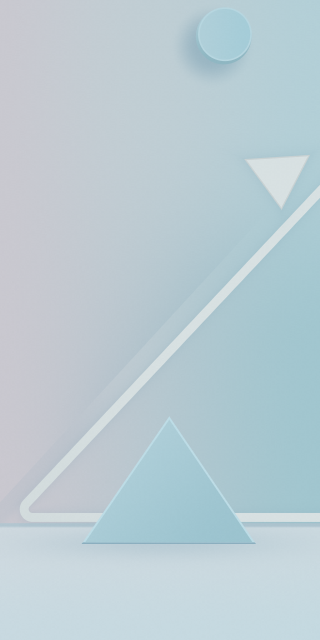
A Shadertoy shader for this background:

```glsl
// Pastel studio set: a pale rounded frame leaning on a wall, a disc, a small
// floating triangle and a large one standing on the floor. Signed distances
// give the shapes; layered gradients and soft falloffs give the light.

// Canvas is 1 wide and 2 high
const vec3 WALL_WARM = vec3(0.790, 0.783, 0.812);
const vec3 WALL_SKY  = vec3(0.700, 0.812, 0.842);
const vec3 WALL_TEAL = vec3(0.630, 0.775, 0.810);
const vec3 WALL_MINT = vec3(0.755, 0.820, 0.835);
const vec3 FLOOR_NEAR = vec3(0.775, 0.850, 0.878);
const vec3 FLOOR_FAR  = vec3(0.805, 0.852, 0.875);
const vec3 SHADE = vec3(0.50, 0.64, 0.71);
const vec3 PALE  = vec3(0.845, 0.880, 0.885);
const vec3 BLUE_LIGHT = vec3(0.690, 0.812, 0.850);
const vec3 BLUE_DEEP  = vec3(0.610, 0.765, 0.810);

const float WALL_BASE = 0.365;
const float FLOOR_TOP = 0.352;

const vec2 FRAME_CORNER = vec2(0.1016, 0.409);
const vec2 FRAME_DIR = vec2(0.685, 0.7285);
const float FRAME_RADIUS = 0.026;
const float FRAME_HALF = 0.014;

const vec2 DISC_FACE = vec2(0.703, 1.893);
const vec2 DISC_BODY = vec2(0.699, 1.886);
const float DISC_RADIUS = 0.084;

const vec2 BIG_LEFT = vec2(0.255, 0.300);
const vec2 BIG_APEX = vec2(0.529, 0.699);
const vec2 BIG_RIGHT = vec2(0.800, 0.300);
const vec2 SMALL_LEFT = vec2(0.763, 1.503);
const vec2 SMALL_RIGHT = vec2(0.969, 1.516);
const vec2 SMALL_TIP = vec2(0.880, 1.344);
const float GRAIN = 0.006;

float hash(vec2 p) {
    return fract(sin(dot(p, vec2(127.1, 311.7))) * 43758.5453);
}

// Antialiased coverage of a signed distance
float fill(float d) {
    return clamp(0.5 - d * iResolution.y * 0.5, 0.0, 1.0);
}

// Distance to the line a-b, positive on its left
float sideOf(vec2 p, vec2 a, vec2 b) {
    vec2 e = normalize(b - a);
    return dot(p - a, vec2(-e.y, e.x));
}

// Corners in clockwise order
float triangle(vec2 p, vec2 a, vec2 b, vec2 c) {
    return max(sideOf(p, a, b), max(sideOf(p, b, c), sideOf(p, c, a)));
}

float rayDistance(vec2 v, vec2 dir) {
    return length(v - dir * max(dot(v, dir), 0.0));
}

void mainImage(out vec4 fragColor, in vec2 fragCoord) {
    vec2 p = fragCoord / iResolution.xy * vec2(1.0, 2.0);

    // Wall gradient
    vec3 cool = mix(WALL_TEAL, WALL_SKY, smoothstep(0.9, 1.65, p.y));
    vec3 col = mix(WALL_WARM, cool, smoothstep(-0.05, 1.05, p.x));
    float mint = exp(-dot((p - vec2(0.42, 1.8)) * vec2(3.2, 1.4), (p - vec2(0.42, 1.8)) * vec2(3.2, 1.4)));
    col = mix(col, WALL_MINT, 0.45 * mint);

    // Frame coordinates and its slanted shadow on the wall
    vec2 v = p - FRAME_CORNER;
    float along = dot(v, FRAME_DIR);
    float across = dot(v, vec2(-FRAME_DIR.y, FRAME_DIR.x));
    float edge = across - mix(0.089, 0.100, along);
    float reach = 1.0 - smoothstep(0.55, 1.02, along);
    float outer = 1.0 - fill(edge);
    col = mix(col, SHADE, 0.12 * outer * exp(-max(edge, 0.0) * 9.0) * smoothstep(0.0, 0.5, along)
        * (1.0 - smoothstep(0.85, 1.25, along)));
    float strip = fill(edge) * smoothstep(0.02, 0.05, across);
    col = mix(col, SHADE, 0.10 * strip * reach * (1.0 - smoothstep(0.2, 0.6, along)));
    col = mix(col, PALE, 0.10 * strip * smoothstep(0.2, 0.5, along) * reach);

    // Floor, with a thin skirting line
    float depth = smoothstep(0.0, FLOOR_TOP, p.y);
    vec3 ground = mix(FLOOR_NEAR, FLOOR_FAR, depth);
    ground += vec3(0.015, 0.0, 0.0) * (0.5 - p.x);
    col = mix(col, mix(SHADE, ground, 0.65), fill(p.y - WALL_BASE));
    col = mix(col, ground, smoothstep(FLOOR_TOP + 0.006, FLOOR_TOP - 0.004, p.y));

    // Rounded frame
    float outside = max(across, -v.y) > 0.0 ? 1.0 : -1.0;
    float wedge = outside * min(rayDistance(v, FRAME_DIR), rayDistance(v, vec2(1.0, 0.0)));
    float frame = abs(wedge - FRAME_RADIUS) - FRAME_HALF;
    col = mix(col, SHADE, 0.14 * exp(-max(frame, 0.0) * 70.0) * step(FLOOR_TOP, p.y));
    col = mix(col, PALE - vec3(0.02) * smoothstep(0.6, 0.0, p.x), fill(frame));

    // Disc with a soft shadow and a bevelled rim
    float discShadow = length(p - DISC_BODY - vec2(-0.035, -0.03));
    col = mix(col, SHADE, 0.55 * (1.0 - smoothstep(0.045, 0.135, discShadow)));
    vec2 q = p - DISC_BODY;
    vec3 rim = mix(BLUE_DEEP - 0.05, BLUE_LIGHT, smoothstep(-0.09, 0.09, q.y));
    col = mix(col, rim, fill(length(q) - DISC_RADIUS - 0.003));
    float face = length(p - DISC_FACE) - DISC_RADIUS;
    col = mix(col, BLUE_LIGHT + 0.025, fill(face));
    col = mix(col, mix(BLUE_DEEP + 0.035, BLUE_LIGHT, smoothstep(0.1, -0.1, q.x)), fill(face + 0.005));

    // Small pale triangle
    float small = triangle(p, SMALL_LEFT, SMALL_RIGHT, SMALL_TIP);
    col = mix(col, SHADE, 0.15 * exp(-max(small, 0.0) * 60.0));
    col = mix(col, PALE - 0.06, fill(small));
    col = mix(col, PALE, fill(small + 0.004));

    // Large triangle: contact shadow, light bevel, shaded face, dark base
    vec2 contact = (p - vec2(0.50, 0.302)) * vec2(2.6, 22.0);
    col = mix(col, SHADE, 0.25 * exp(-dot(contact, contact)));
    float big = triangle(p, BIG_LEFT, BIG_APEX, BIG_RIGHT);
    col = mix(col, BLUE_LIGHT + 0.05, fill(big));
    vec3 bigFace = mix(BLUE_LIGHT, BLUE_DEEP, smoothstep(-0.35, 0.45, p.x - p.y));
    col = mix(col, bigFace, fill(big + 0.006));
    col = mix(col, SHADE, 0.8 * fill(big) * fill(p.y - BIG_LEFT.y - 0.005));

    col += GRAIN * (hash(floor(p * 256.0)) - 0.5);
    fragColor = vec4(col, 1.0);
}
```
